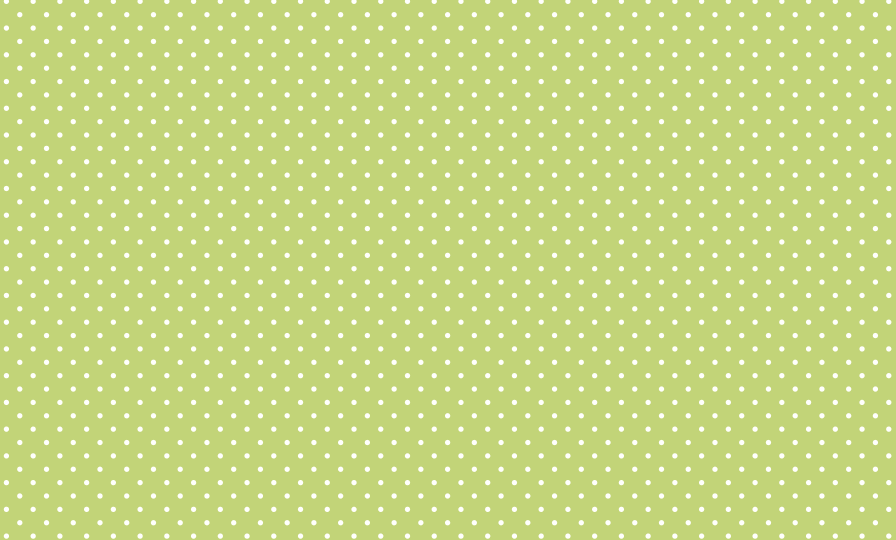
Give the GLSL for this pattern, as a Shadertoy shader.

```glsl
// Small white polka dots in staggered rows on a flat light green ground.

const vec3  GROUND_COLOR   = vec3(0.76, 0.83, 0.47);
const vec3  DOT_COLOR      = vec3(1.0, 1.0, 0.99);
const float REPEATS_ACROSS = 33.51;            // repeats over the canvas width
const vec2  FIRST_DOT      = vec2(0.24, 0.05); // from the top left, in repeats
const float DOT_RADIUS     = 0.098;            // in repeats
const float EDGE_PIXELS    = 1.0;              // width of the smoothed edge

// Distance to the nearest point of a unit square lattice.
float latticeDistance(vec2 p) {
    return length(fract(p + 0.5) - 0.5);
}

// Signed distance to dots at the corners and centre of each unit cell.
float staggeredDots(vec2 p) {
    return min(latticeDistance(p), latticeDistance(p - 0.5)) - DOT_RADIUS;
}

void mainImage(out vec4 fragColor, in vec2 fragCoord) {
    // Lattice coordinates, measured rightwards and down from the top left
    float pixel = REPEATS_ACROSS / iResolution.x;
    vec2 fromTopLeft = vec2(fragCoord.x, iResolution.y - fragCoord.y);
    vec2 p = fromTopLeft * pixel - FIRST_DOT;

    // Dot coverage with a smoothed edge
    float halfEdge = 0.5 * EDGE_PIXELS * pixel;
    float coverage = clamp(0.5 - 0.5 * staggeredDots(p) / halfEdge, 0.0, 1.0);

    fragColor = vec4(mix(GROUND_COLOR, DOT_COLOR, coverage), 1.0);
}
```
